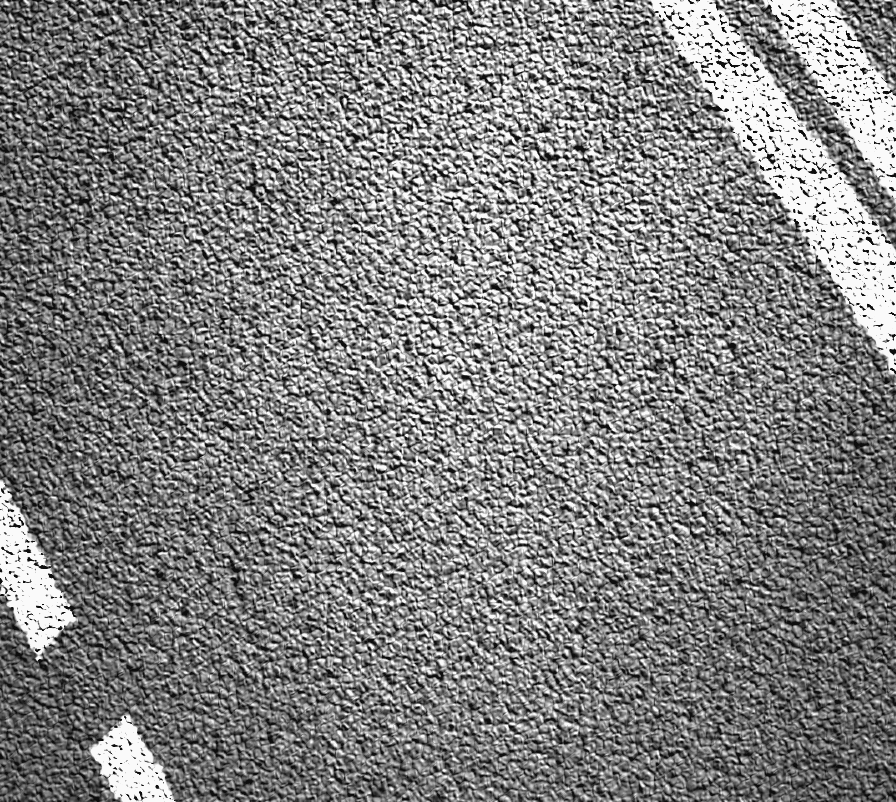
A Shadertoy shader for this texture:

```glsl
// Coarse grey asphalt in raking light, with worn white road lines at two corners.
#define STONES 122.0          // stones per canvas height
#define RELIEF 0.86           // strength of the raking light
#define CREVICE 0.50          // darkening between stones
#define GRIT 0.36             // fine mineral speckle
#define LIGHT_STEP vec2(0.17, 0.31)
#define GLOW_CENTER vec2(0.60, 0.66)
#define GLOW_SIZE vec2(0.46, 0.74)
#define TONE_EDGE 0.52
#define TONE_GLOW 0.49
#define EDGE_WEAR 0.007       // raggedness of the paint edges

float hash(vec2 p) {
    return fract(sin(dot(p, vec2(127.1, 311.7))) * 43758.5453);
}

float noise(vec2 p) {
    vec2 cell = floor(p), f = fract(p);
    f = f * f * (3.0 - 2.0 * f);
    float low = mix(hash(cell), hash(cell + vec2(1.0, 0.0)), f.x);
    float high = mix(hash(cell + vec2(0.0, 1.0)), hash(cell + 1.0), f.x);
    return mix(low, high, f.y);
}

// Domed stones: one jittered dome per cell, of varied size
float stones(vec2 p) {
    vec2 cell = floor(p);
    float top = -1.0;
    for (int y = -1; y <= 1; y++)
    for (int x = -1; x <= 1; x++) {
        vec2 id = cell + vec2(x, y);
        vec2 center = id + vec2(hash(id), hash(id + 57.3));
        float size = 0.85 + 0.3 * hash(id + 19.7);
        top = max(top, size - length(p - center));
    }
    return top;
}

// Road surface height, in stone units
float height(vec2 p) {
    vec2 warp = vec2(noise(p * 1.3 + 11.0), noise(p * 1.3 + 47.0)) - 0.5;
    vec2 q = p + 0.8 * warp;
    float large = smoothstep(0.1, 0.5, stones(q * 0.42 + 31.0));
    return stones(q) + 0.55 * noise(p * 2.1) + 0.3 * large;
}

// Signed distance to the line a-b, positive on its left
float leftOf(vec2 p, vec2 a, vec2 b) {
    vec2 d = normalize(b - a);
    return dot(p - a, vec2(-d.y, d.x));
}

// Strip between a left edge a-b and a right edge c-d
float strip(vec2 p, vec2 a, vec2 b, vec2 c, vec2 d) {
    return min(leftOf(p, a, b), -leftOf(p, c, d));
}

// Painted lines, positive inside
float paintDistance(vec2 p) {
    float inner = strip(p, vec2(0.806, 1.0), vec2(1.12, 0.526),
                           vec2(0.892, 1.0), vec2(1.12, 0.687));
    float outer = strip(p, vec2(0.950, 1.0), vec2(1.12, 0.738),
                           vec2(1.038, 1.0), vec2(1.12, 0.876));
    float dashes = strip(p, vec2(0.0, 0.262), vec2(0.148, 0.0),
                            vec2(0.0, 0.405), vec2(0.222, 0.0));
    float upper = leftOf(p, vec2(0.051, 0.181), vec2(0.096, 0.235));
    float lower = -leftOf(p, vec2(0.117, 0.067), vec2(0.163, 0.111));
    dashes = min(dashes, max(upper, lower));
    return max(max(inner, outer), dashes);
}

void mainImage(out vec4 fragColor, in vec2 fragCoord) {
    vec2 p = fragCoord / iResolution.y;
    float pixel = 1.0 / iResolution.y;
    vec2 grain = p * STONES;

    // Relief: slope toward the light, dark crevices and fine grit
    float h = height(grain);
    float slope = h - height(grain + LIGHT_STEP);
    float lit = RELIEF * slope + CREVICE * (h - 0.95);
    lit += GRIT * (noise(grain * 2.3 + 5.0) - 0.5);
    lit = 0.52 + lit * mix(0.88, 1.18, p.y);

    // Broad glow above the middle, darker toward sides and lower corners
    vec2 away = (p - GLOW_CENTER) / GLOW_SIZE;
    float tone = TONE_EDGE + TONE_GLOW * exp(-dot(away, away));
    tone *= 0.94 + 0.12 * noise(p * 9.0);
    float asphalt = lit * tone;

    // Worn paint: white on the stones, black in the deepest pits
    float wear = noise(grain * 0.7) + noise(grain * 1.7) - 1.0;
    float inside = paintDistance(p) + EDGE_WEAR * wear;
    float paint = smoothstep(-pixel, pixel + 0.002, inside);
    float patches = 0.22 * (noise(p * 24.0) - 0.5);
    float white = smoothstep(0.06, 0.46, lit + patches + 0.05);

    float grey = clamp(mix(asphalt, white, paint), 0.05, 0.98);
    fragColor = vec4(vec3(grey), 1.0);
}
```
